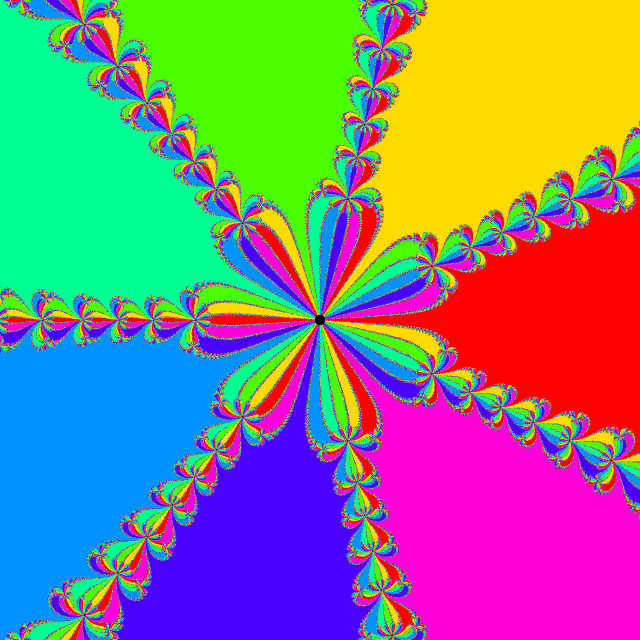
A three.js fragment shader for this background:

```glsl
// Newton fractal of z^7 = 1 on the complex plane: each point is iterated
// until it settles on one of seven roots, then takes that root's hue.
// Orbits that fall too near the origin, where the slope vanishes, are black.

#define DEGREE 7.0
#define HALF_SPAN 2.0
#define CORE_RADIUS 0.0322
#define MAX_STEPS 150
#define TOLERANCE 0.001
#define SUBSAMPLES 2

varying vec2 vUv;

const float TAU = 6.283185;

vec2 complexMul(vec2 a, vec2 b) {
  return vec2(a.x * b.x - a.y * b.y, a.x * b.y + a.y * b.x);
}

// One Newton step; powers of 1/z stay finite even for very large z.
vec2 newtonStep(vec2 z) {
  vec2 inverse = vec2(z.x, -z.y) / dot(z, z);
  vec2 square = complexMul(inverse, inverse);
  vec2 sixth = complexMul(square, complexMul(square, square));
  return ((DEGREE - 1.0) * z + sixth) / DEGREE;
}

// Fully saturated colour for a hue from 0 to 1.
vec3 hueColor(float hue) {
  return clamp(abs(mod(hue * 6.0 + vec3(0.0, 4.0, 2.0), 6.0) - 3.0) - 1.0, 0.0, 1.0);
}

// Colour of the root whose basin holds z.
vec3 basinColor(vec2 z) {
  for (int i = 0; i < MAX_STEPS; i++) {
    if (dot(z, z) < CORE_RADIUS * CORE_RADIUS) return vec3(0.0);
    vec2 next = newtonStep(z);
    vec2 change = next - z;
    z = next;
    if (dot(change, change) < TOLERANCE * TOLERANCE) {
      float root = floor(atan(z.y, z.x) / TAU * DEGREE + 0.5);
      return hueColor(mod(root, DEGREE) / DEGREE);
    }
  }
  return vec3(0.0);
}

void main() {
  vec2 center = (vUv - 0.5) * 2.0 * HALF_SPAN;
  vec2 footprint = fwidth(vUv) * 2.0 * HALF_SPAN;

  // Average a small grid of samples to smooth the basin edges.
  vec3 total = vec3(0.0);
  for (int j = 0; j < SUBSAMPLES; j++) {
    for (int i = 0; i < SUBSAMPLES; i++) {
      vec2 offset = (vec2(float(i), float(j)) + 0.5) / float(SUBSAMPLES) - 0.5;
      total += basinColor(center + offset * footprint);
    }
  }
  gl_FragColor = vec4(total / float(SUBSAMPLES * SUBSAMPLES), 1.0);
}
```
